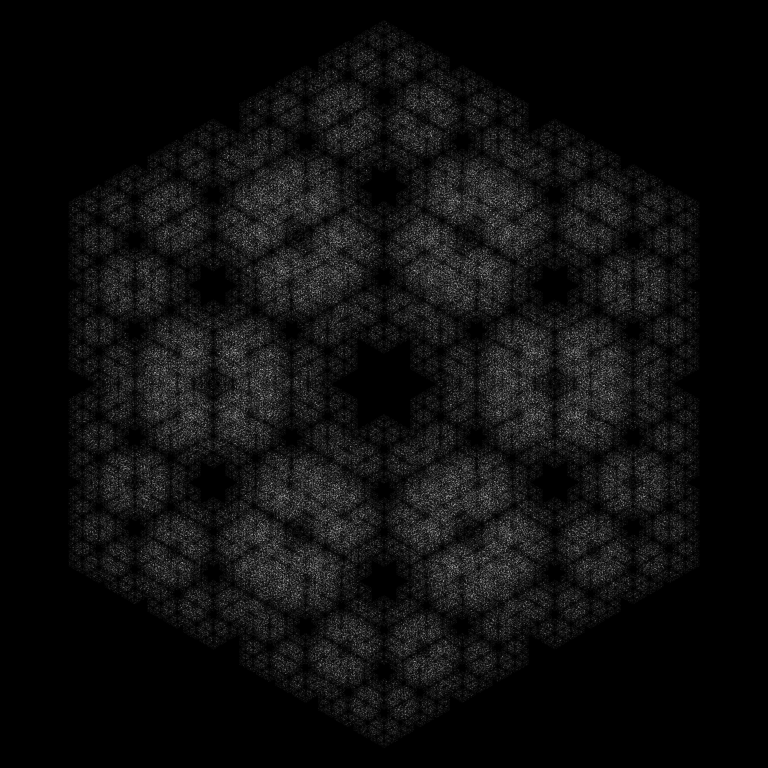
Give the GLSL for this pattern, as a Shadertoy shader.

```glsl
const int DEPTH = 7;
const float RATIO = 0.459;

// Hexagon with its corners up and down; the edge lies at 0.866
float hexRadius(vec2 p) {
    p = abs(p);
    return max(p.x, 0.5 * p.x + 0.866 * p.y);
}

vec2 gradientAt(vec2 cell) {
    vec3 h = fract(vec3(cell.xyx) * vec3(0.1031, 0.1030, 0.0973));
    h += dot(h, h.yzx + 33.33);
    float angle = 6.28318 * fract((h.x + h.y) * h.z);
    return vec2(cos(angle), sin(angle));
}

float gradientNoise(vec2 p) {
    vec2 cell = floor(p), f = p - cell;
    vec2 w = f * f * f * (f * (f * 6.0 - 15.0) + 10.0);
    vec2 e = vec2(1.0, 0.0);
    float a = dot(gradientAt(cell), f);
    float b = dot(gradientAt(cell + e), f - e);
    float c = dot(gradientAt(cell + e.yx), f - e.yx);
    float d = dot(gradientAt(cell + 1.0), f - 1.0);
    return mix(mix(a, b, w.x), mix(c, d, w.x), w.y);
}

// Count how many smallest hexagon copies overlap at p
float flakeDensity(vec2 p) {
    if (hexRadius(p) > 0.9) return 0.0;
    vec3 pending[40];
    pending[0] = vec3(p, 0.0);
    int count = 1;
    float density = 0.0;
    for (int step = 0; step < 4000 && count > 0; step++) {
        vec3 node = pending[--count];
        int level = int(node.z) + 1;
        for (int k = 0; k < 6; k++) {
            float angle = radians(30.0 + 60.0 * float(k));
            vec2 corner = vec2(cos(angle), sin(angle));
            vec2 q = (node.xy - (1.0 - RATIO) * corner) / RATIO;
            float radius = hexRadius(q);
            if (level == DEPTH) {
                density += 1.0 - smoothstep(0.6, 1.1, radius);
            } else if (radius < 0.866 && count < 40) {
                pending[count++] = vec3(q, float(level));
            }
        }
    }
    return density;
}

void mainImage(out vec4 fragColor, in vec2 fragCoord) {
    vec2 uv = (fragCoord - 0.5 * iResolution.xy) / min(iResolution.x, iResolution.y);
    float density = flakeDensity(uv / 0.4745);

    // Dusty grain from two turned layers, to hide the noise lattice
    mat2 turn = mat2(0.83, 0.56, -0.56, 0.83);
    vec2 grainPos = turn * (uv + 2.0);
    float dust = gradientNoise(grainPos * 431.0) + gradientNoise(turn * grainPos * 617.0);
    float light = 0.024 * density * 0.83 * exp(1.75 * dust);

    // Soft limit on the brightest dust
    light = 0.7 * (1.0 - exp(-light / 0.7));
    fragColor = vec4(vec3(light), 1.0);
}
```
